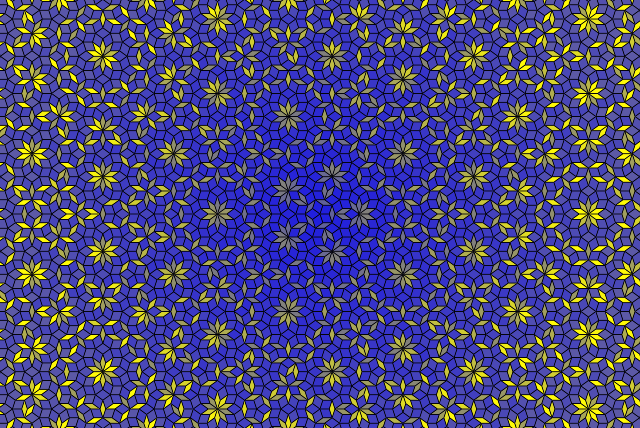
A WebGL 2 fragment shader for this pattern:

```glsl
#version 300 es
precision highp float;
// A five-fold rhombus tiling of blue thick and yellow thin tiles with dark seams.
// It is the dual of a pentagrid: each crossing of two grid lines gives one rhombus,
// and the line numbers of that crossing set how far the tile's colour has shifted.

uniform vec2 u_resolution;
out vec4 fragColor;

const float EDGES_PER_HEIGHT = 46.3;  // rhombus edges along the canvas height
const float GRID_OFFSET = 0.1;        // shift of all five line families
const float SEAM_HALF_WIDTH = 0.05;   // in rhombus edges
const float SHIFT_PER_LINE = 0.05;    // colour shift for each line number
const vec3 THICK_INNER = vec3(0.13, 0.12, 0.87);
const vec3 THICK_OUTER = vec3(0.36, 0.35, 0.65);
const vec3 THIN_INNER = vec3(0.38, 0.38, 0.60);
const vec3 THIN_OUTER = vec3(1.00, 0.98, 0.03);
const vec3 SEAM_COLOR = vec3(0.01, 0.01, 0.04);
const float TAU = 6.2831853;

float cross2(vec2 a, vec2 b) {
    return a.x * b.y - a.y * b.x;
}

// Lower corner of the rhombus dual to line a of family j and line b of family k.
vec2 rhombusCorner(vec2 axes[5], int j, int k, float a, float b) {
    vec2 ej = axes[j], ek = axes[k];
    float u = a + GRID_OFFSET, v = b + GRID_OFFSET;
    vec2 crossing = vec2(u * ek.y - v * ej.y, v * ej.x - u * ek.x) / cross2(ej, ek);
    vec2 corner = a * ej + b * ek;
    for (int i = 0; i < 5; i++) {
        if (i != j && i != k) {
            corner += ceil(dot(crossing, axes[i]) - GRID_OFFSET) * axes[i];
        }
    }
    return corner;
}

vec3 tileColor(bool thin, float shift) {
    return thin ? mix(THIN_INNER, THIN_OUTER, shift)
                : mix(THICK_INNER, THICK_OUTER, shift);
}

void main() {
    float pixel = EDGES_PER_HEIGHT / u_resolution.y;
    vec2 p = (gl_FragCoord.xy - 0.5 * u_resolution) * pixel;

    // Grid axes and the nearest line below the point in each family
    vec2 axes[5];
    float nearest[5];
    for (int i = 0; i < 5; i++) {
        float angle = TAU * float(i) / 5.0;
        axes[i] = vec2(cos(angle), sin(angle));
        nearest[i] = floor(0.4 * dot(p, axes[i]) - GRID_OFFSET);
    }

    // Search the candidate crossings for the rhombus that holds the point
    vec3 color = SEAM_COLOR;
    float bestInset = -1.0;
    for (int j = 0; j < 4; j++) {
        for (int k = j + 1; k < 5; k++) {
            float area = cross2(axes[j], axes[k]);
            for (int n = 0; n < 4; n++) {
                float a = nearest[j] + float(n & 1);
                float b = nearest[k] + float(n >> 1);
                vec2 q = p - rhombusCorner(axes, j, k, a, b);
                vec2 st = vec2(cross2(q, axes[k]), cross2(axes[j], q)) / area;
                vec2 margin = min(st, 1.0 - st);
                float inset = min(margin.x, margin.y) * abs(area);
                if (inset > bestInset) {
                    bestInset = inset;
                    float shift = min((abs(a) + abs(b)) * SHIFT_PER_LINE, 1.0);
                    color = tileColor(abs(area) < 0.8, shift);
                }
            }
        }
    }

    // Seams, softened over one pixel
    float fill = smoothstep(SEAM_HALF_WIDTH - 0.5 * pixel,
                            SEAM_HALF_WIDTH + 0.5 * pixel, bestInset);
    fragColor = vec4(mix(SEAM_COLOR, color, fill), 1.0);
}
```
